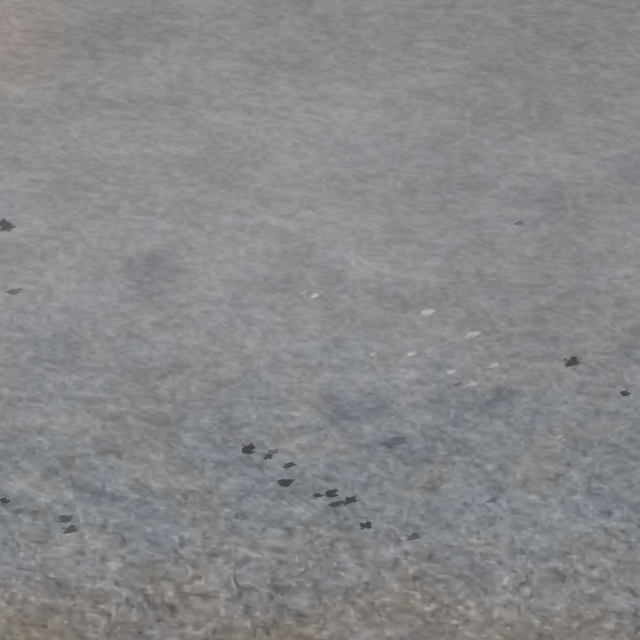
Reproduce this texture procedurally as a WebGL 2 fragment shader.

```glsl
#version 300 es
precision highp float;

uniform vec2 u_resolution;
out vec4 outColor;

const vec3 FAR_GREY = vec3(0.535, 0.535, 0.532);
const vec3 MID_GREY = vec3(0.562, 0.563, 0.568);
const vec3 NEAR_GREY = vec3(0.505, 0.518, 0.532);
const vec3 WARM_EDGE = vec3(0.500, 0.482, 0.468);
const vec3 PIT_COLOR = vec3(0.235, 0.245, 0.255);
const vec3 STAIN_COLOR = vec3(0.36, 0.38, 0.43);
const vec3 FLECK_COLOR = vec3(0.76, 0.76, 0.75);
const vec2 GRAIN_FREQ = vec2(88.0, 112.0);
const float GRAIN_CONTRAST = 0.125;
const float PATCH_CONTRAST = 0.075;
const float TINT_CONTRAST = 0.035;
const int PIT_COUNT = 22;
const int CLUSTER_COUNT = 9;
const int STAIN_COUNT = 8;
const int FLECK_COUNT = 11;

float hash(vec2 p) {
    vec3 q = fract(vec3(p.xyx) * vec3(0.1031, 0.1030, 0.0973));
    q += dot(q, q.yzx + 33.33);
    return fract((q.x + q.y) * q.z);
}

float noise(vec2 p) {
    vec2 cell = floor(p);
    vec2 f = fract(p);
    f = f * f * (3.0 - 2.0 * f);
    float low = mix(hash(cell), hash(cell + vec2(1.0, 0.0)), f.x);
    float high = mix(hash(cell + vec2(0.0, 1.0)), hash(cell + 1.0), f.x);
    return mix(low, high, f.y);
}

float fbm(vec2 p) {
    float sum = 0.0;
    float weight = 0.5;
    for (int i = 0; i < 4; i++) {
        sum += weight * noise(p);
        p = mat2(0.95, -0.3, 0.3, 0.95) * p * 2.03 + 17.3;
        weight *= 0.5;
    }
    return sum / 0.9375;
}

vec2 random2(int index, float seed) {
    vec2 key = vec2(float(index) * 7.0 + 3.0, seed);
    return vec2(hash(key), hash(key + 41.0));
}

// Flattened, ragged blot with a soft rim
float blot(vec2 offset, float radius, float flatness, float tilt, float softness) {
    float c = cos(tilt);
    float s = sin(tilt);
    vec2 q = mat2(c, -s, s, c) * offset / (radius * vec2(1.0, flatness));
    float d = length(q) + 0.9 * (noise(q * 1.7 + radius * 5000.0) - 0.5);
    return 1.0 - smoothstep(1.0 - softness, 1.0 + softness, d);
}

// Broad shading from the near edge to the far edge
vec3 baseColor(vec2 uv) {
    vec3 color = mix(NEAR_GREY, MID_GREY, smoothstep(0.2, 0.62, uv.y));
    color = mix(color, FAR_GREY, smoothstep(0.75, 1.0, uv.y));
    float ragged = uv.y + 0.14 * (fbm(uv * 6.0) - 0.5) + 0.04 * uv.x;
    color = mix(WARM_EDGE, color, smoothstep(0.02, 0.2, ragged));
    color -= 0.03 * smoothstep(0.45, 1.0, uv.x) * smoothstep(0.1, 0.7, uv.y);
    float corner = 1.0 - smoothstep(0.0, 0.16, length(uv - vec2(0.0, 0.95)));
    return color + corner * vec3(0.035, 0.005, -0.005);
}

// Fine stone grain, flatter and fainter with distance
float grain(vec2 uv) {
    vec2 ground = vec2(uv.x, uv.y * (1.0 + 0.35 * uv.y) + 0.12 * uv.x);
    vec2 p = ground * GRAIN_FREQ;
    p.x += 1.5 * noise(p * 0.3);
    float fine = noise(p * 1.5 + 9.0) - 0.5;
    float medium = noise(p * 0.85) - 0.5;
    float streak = noise(p * vec2(0.3, 0.75) + 50.0) - 0.5;
    float speck = smoothstep(0.68, 0.95, noise(p * 1.1 + 80.0))
                - smoothstep(0.68, 0.95, noise(p * 0.9 + 130.0));
    float nearness = 1.0 - smoothstep(0.0, 0.75, uv.y);
    float sum = 0.5 * fine + 0.5 * medium + 0.35 * streak + 0.45 * nearness * speck;
    return sum * mix(0.75, 1.35, nearness);
}

void main() {
    vec2 uv = gl_FragCoord.xy / u_resolution;
    vec3 color = baseColor(uv);

    // Uneven wear and faint blue to ochre tint
    color += PATCH_CONTRAST * (fbm(uv * vec2(9.0, 17.0)) - 0.5);
    float tint = fbm(uv * vec2(13.0, 20.0) + 70.0) - 0.5;
    color += TINT_CONTRAST * tint * vec3(1.0, 0.2, -1.2) * (1.3 - uv.y);

    // Soft stains
    for (int i = 0; i < STAIN_COUNT; i++) {
        vec2 center = random2(i, 11.0) * vec2(1.0, 0.6) + vec2(0.0, 0.1);
        float radius = mix(0.025, 0.05, hash(center * 900.0));
        color = mix(color, STAIN_COLOR, 0.25 * blot(uv - center, radius, 0.6, 0.1, 0.8));
    }

    color += GRAIN_CONTRAST * grain(uv);

    // Dark pits: a slanting cluster, then strays toward the left
    for (int i = 0; i < PIT_COUNT; i++) {
        vec2 r = random2(i, 23.0);
        vec2 shape = random2(i, 57.0);
        vec2 stray = vec2(r.x * r.x, mix(0.15, 0.68, r.y));
        float along = (float(i) + r.x) / float(CLUSTER_COUNT);
        vec2 clustered = mix(vec2(0.38, 0.3), vec2(0.59, 0.18), along);
        clustered.y += 0.05 * (r.y - 0.5);
        bool inCluster = i < CLUSTER_COUNT;
        vec2 center = inCluster ? clustered : stray;
        float radius = mix(0.007, 0.017, shape.x * shape.x);
        float opacity = inCluster ? mix(0.7, 0.95, shape.y) : mix(0.35, 0.85, shape.y);
        float mask = blot(uv - center, radius, mix(0.35, 0.65, shape.y), 0.2, 0.35);
        color = mix(color, PIT_COLOR, opacity * mask);
    }

    // Pale flecks
    for (int i = 0; i < FLECK_COUNT; i++) {
        vec2 r = random2(i, 91.0);
        vec2 center = vec2(mix(0.38, 0.93, r.x), mix(0.6, 0.34, r.x) + 0.12 * (r.y - 0.5));
        float mask = blot(uv - center, mix(0.005, 0.011, r.y), 0.45, 0.25, 0.5);
        color = mix(color, FLECK_COLOR, mix(0.3, 0.8, hash(r * 700.0)) * mask);
    }

    outColor = vec4(clamp(color, 0.0, 1.0), 1.0);
}
```
